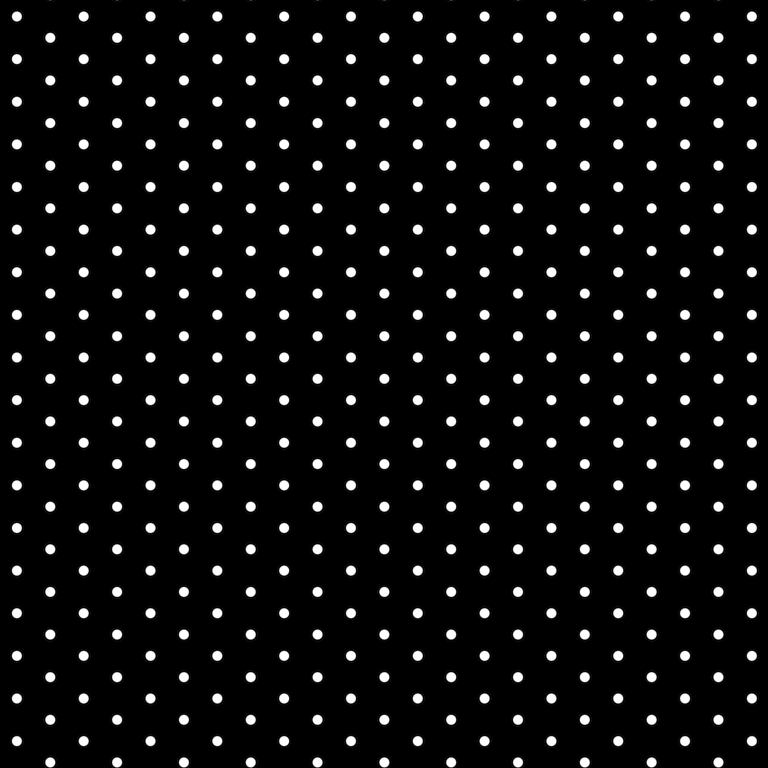
Give the GLSL for this pattern, as a three.js fragment shader.

```glsl
// Small white polka dots on black, staggered so each column sits half a row off
// the next. Two interleaved rectangular lattices give the nearest dot centre;
// a disc and a faint thin halo are drawn from the distance to it.

varying vec2 vUv;

const vec2 PITCH = vec2(0.0870, 0.0555);        // spacing of one lattice
const vec2 FIRST_DOT = vec2(0.0220, 0.0350);    // centre of the lowest left dot
const float DOT_RADIUS = 0.0065;
const float EDGE_SOFTNESS = 0.0011;             // half width of the smoothed rim
const float HALO_RADIUS = 0.0089;
const float HALO_HALF_WIDTH = 0.0008;
const float HALO_STRENGTH = 0.07;
const vec3 GROUND_COLOR = vec3(0.0);
const vec3 DOT_COLOR = vec3(0.995);

// Distance to the nearest point of a rectangular lattice through the origin.
float latticeDistance(vec2 p) {
  vec2 cell = fract(p / PITCH + 0.5) - 0.5;
  return length(cell * PITCH);
}

void main() {
  // Nearest centre among the main lattice and its half-step copy
  vec2 p = vUv - FIRST_DOT;
  float d = min(latticeDistance(p), latticeDistance(p - 0.5 * PITCH));

  // Solid disc with a smooth rim, ringed by a barely visible halo
  float dotMask = 1.0 - smoothstep(DOT_RADIUS - EDGE_SOFTNESS, DOT_RADIUS + EDGE_SOFTNESS, d);
  float halo = 1.0 - smoothstep(0.0, HALO_HALF_WIDTH, abs(d - HALO_RADIUS));

  float coverage = max(dotMask, HALO_STRENGTH * halo);
  gl_FragColor = vec4(mix(GROUND_COLOR, DOT_COLOR, coverage), 1.0);
}
```
